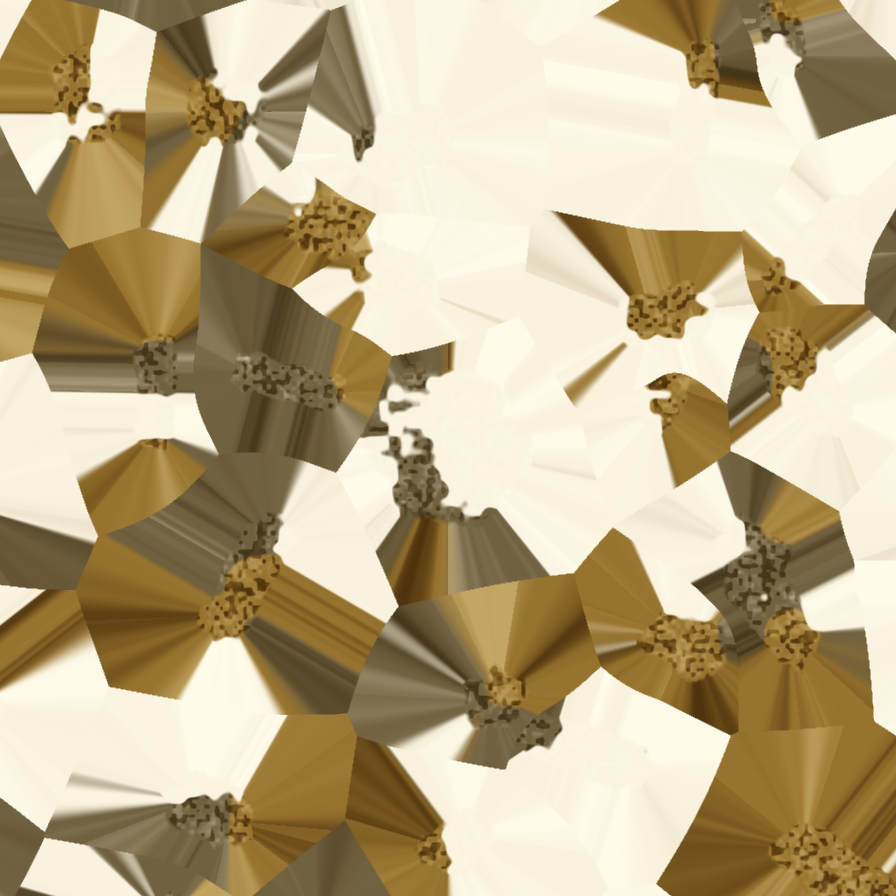
This background is drawn by a three.js fragment shader. Its source:

```glsl
varying vec2 vUv;

const float GRID = 5.0;            // seeds across the canvas
const float DROPPED = 0.2;         // share of seeds left out
const float REACH = 0.05;          // uneven growth of the shards
const float CORE_MIN = 0.018;
const float CORE_MAX = 0.042;
const float HEART_RADIUS = 0.09;   // pale core in the middle
const float CREAM_LEVEL = 0.485;
const float GOLD_LEVEL = 0.5;
const float SOFTNESS = 0.0005;     // half spacing of the edge samples

const vec3 CREAM_SHADE = vec3(0.90, 0.84, 0.74);
const vec3 CREAM = vec3(0.975, 0.95, 0.87);
const vec3 CREAM_LIGHT = vec3(1.0, 0.985, 0.92);
const vec3 STONE_DARK = vec3(0.27, 0.21, 0.10);
const vec3 STONE = vec3(0.44, 0.38, 0.25);
const vec3 STONE_LIGHT = vec3(0.67, 0.62, 0.50);
const vec3 GOLD_DARK = vec3(0.31, 0.20, 0.05);
const vec3 GOLD = vec3(0.59, 0.45, 0.18);
const vec3 GOLD_LIGHT = vec3(0.76, 0.65, 0.39);

vec2 hash2(vec2 p) {
  vec3 q = fract(p.xyx * vec3(0.1031, 0.1030, 0.0973));
  q += dot(q, q.yzx + 33.33);
  return fract((q.xx + q.yz) * q.zy);
}

float noise(vec2 p) {
  vec2 i = floor(p), f = fract(p);
  f = f * f * (3.0 - 2.0 * f);
  float low = mix(hash2(i).x, hash2(i + vec2(1, 0)).x, f.x);
  float high = mix(hash2(i + vec2(0, 1)).x, hash2(i + vec2(1, 1)).x, f.x);
  return mix(low, high, f.y);
}

vec3 ramp(vec3 dark, vec3 middle, vec3 light, float t) {
  return mix(mix(dark, middle, smoothstep(0.0, 0.45, t)), light, smoothstep(0.5, 1.0, t));
}

float isHeart(vec2 id) {
  return 1.0 - step(0.5, distance(id, vec2(2.0)));
}

// Closest point on the short line at the centre of a shard
vec2 spinePoint(vec2 p, vec2 id) {
  float heart = isHeart(id);
  vec2 jitter = mix(0.1 + 0.8 * hash2(id + 11.0), vec2(0.5), heart);
  vec2 shape = hash2(id + 47.0);
  float angle = 6.2832 * shape.x;
  vec2 along = vec2(cos(angle), sin(angle));
  vec2 centre = (id + jitter) / GRID;
  float halfLength = 0.055 * shape.y * (1.0 - heart);
  return centre + along * clamp(dot(p - centre, along), -halfLength, halfLength);
}

// Cream, stone or gold at a point of a core
vec3 material(vec2 q, vec2 id, float core) {
  vec2 shift = id * 17.0;
  vec2 bias = hash2(id + 83.0) - 0.5;
  float heart = isHeart(id);
  float family = noise(q * 15.0 + shift) + 0.3 * bias.x;
  family += 0.22 * (noise(q * 75.0 + shift) - 0.5);
  family += heart * (0.22 - 5.0 * max(q.x - 0.54, 0.0));
  float metal = noise(q * 17.0 + shift + 31.0) + 0.3 * bias.y - 0.2 * heart;

  // Streaks and facets outside, grains inside
  float streak = noise(q * 50.0 + shift + 7.0) - 0.5;
  float fine = noise(q * 210.0 + shift) - 0.5;
  float facet = hash2(floor(q * 32.0) + shift).y - 0.5;
  float tone = 0.47 + 0.75 * streak + 0.22 * fine + 0.35 * facet * (1.0 - core);
  float grain = noise(q * 190.0 + shift + 5.0);
  float spots = smoothstep(0.52, 0.68, grain);
  float grainyTone = 0.62 + 0.25 * streak + 0.3 * fine - 0.5 * spots;
  float darkTone = mix(tone, grainyTone, core);

  vec3 stone = ramp(STONE_DARK, STONE, STONE_LIGHT, darkTone);
  vec3 gold = ramp(GOLD_DARK, GOLD, GOLD_LIGHT, darkTone + 0.06);
  vec3 cream = ramp(CREAM_SHADE, CREAM, CREAM_LIGHT, mix(tone + 0.17, 0.65 + 0.2 * fine, core));
  vec3 mineral = mix(stone, gold, smoothstep(GOLD_LEVEL - 0.03, GOLD_LEVEL + 0.03, metal));
  return mix(mineral, cream, smoothstep(CREAM_LEVEL - 0.025, CREAM_LEVEL + 0.025, family));
}

vec3 shards(vec2 p) {
  // Find the shard that owns this point
  vec2 home = floor(p * GRID), owner = home, spine = p;
  float best = 10.0;
  for (int y = -2; y <= 2; y++) {
    for (int x = -2; x <= 2; x++) {
      vec2 id = home + vec2(x, y);
      vec2 trait = hash2(id + 131.0);
      float heart = isHeart(id);
      if (trait.x < DROPPED && heart < 0.5) continue;
      vec2 nearest = spinePoint(p, id);
      float reach = distance(p, nearest) - REACH * mix(trait.y, 1.4, heart);
      if (reach < best) {
        best = reach;
        owner = id;
        spine = nearest;
      }
    }
  }

  // Stretch the rim of the core outward along straight rays
  float d = distance(p, spine);
  vec2 ray = (p - spine) / max(d, 0.00001);
  float radius = mix(CORE_MIN, CORE_MAX, hash2(owner + 59.0).x);
  radius = mix(radius, HEART_RADIUS, isHeart(owner));
  radius *= 0.75 + 0.5 * noise(ray * 2.5 + spine * 40.0 + owner * 5.0);
  float core = 1.0 - smoothstep(0.8 * radius, radius, d);
  return material(spine + ray * min(d, radius), owner, core);
}

void main() {
  vec3 colour = vec3(0.0);
  for (int i = 0; i < 4; i++) {
    vec2 corner = vec2(mod(float(i), 2.0), floor(float(i) / 2.0)) * 2.0 - 1.0;
    colour += 0.25 * shards(vUv + corner * SOFTNESS);
  }
  gl_FragColor = vec4(colour, 1.0);
}
```
